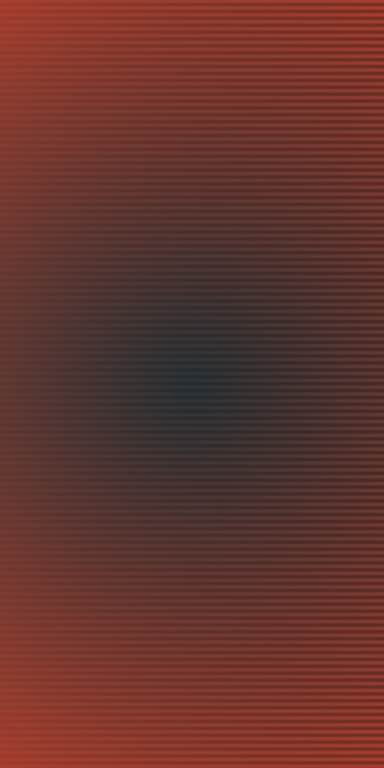
A WebGL 1 fragment shader for this background:

```glsl
precision highp float;
// A dark slate core that fades outward through a round gradient to rust red,
// crossed by fine horizontal scanlines. The scanlines are a sine wave in
// height whose darkening grows from the left side to the right.

uniform vec2 u_resolution;

const vec3 CORE_COLOR = vec3(0.170, 0.205, 0.218);
const vec3 RIM_COLOR = vec3(0.670, 0.250, 0.185);
const vec2 CORE_CENTER = vec2(0.5, 0.5);
const float RIM_RADIUS = 1.118;        // in canvas widths
const float LINE_FREQUENCY = 700.0;    // radians per canvas height
const float LINE_SHADE_LEFT = 0.07;
const float LINE_SHADE_RIGHT = 0.31;

// Round gradient, measured in canvas widths
vec3 radialGlow(vec2 uv) {
  vec2 offset = uv - CORE_CENTER;
  offset.y *= u_resolution.y / u_resolution.x;
  float blend = clamp(length(offset) / RIM_RADIUS, 0.0, 1.0);
  return mix(CORE_COLOR, RIM_COLOR, blend);
}

// Brightness factor of the scanlines
float scanlines(vec2 uv) {
  float darkness = 0.5 - 0.5 * sin(uv.y * LINE_FREQUENCY);
  return 1.0 - mix(LINE_SHADE_LEFT, LINE_SHADE_RIGHT, uv.x) * darkness;
}

void main() {
  vec2 uv = gl_FragCoord.xy / u_resolution;
  gl_FragColor = vec4(radialGlow(uv) * scanlines(uv), 1.0);
}
```
